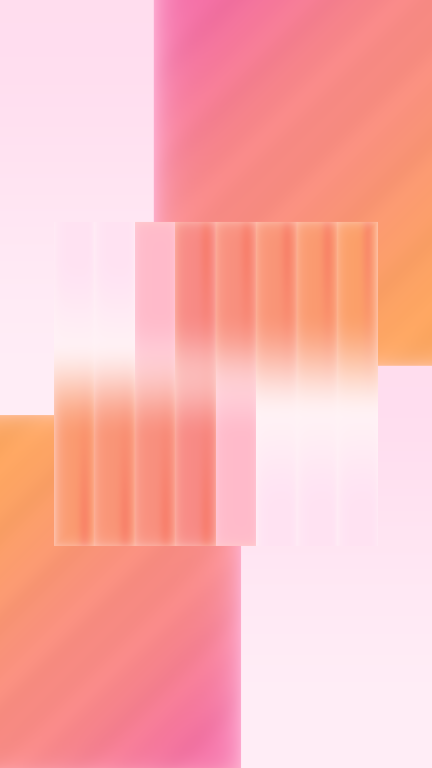
Write a Shadertoy shader that draws this background.

```glsl
// Two diagonal sunset blocks on pale pink, seen through a square of fluted glass.
#define STRIPS 8.0
#define PANEL_MIN vec2(0.125, 0.514)
#define PANEL_MAX vec2(0.875, 1.264)
#define UPPER_CORNER vec2(0.356, 0.931)
#define LOWER_CORNER vec2(0.558, 0.817)
#define GLOW_WIDTH 0.036
#define STREAK_STRENGTH 0.008

const vec3 PINK   = vec3(0.95, 0.42, 0.65);
const vec3 CORAL  = vec3(0.97, 0.54, 0.52);
const vec3 ORANGE = vec3(0.99, 0.65, 0.37);
const vec3 EMBER  = vec3(0.97, 0.46, 0.38);
const vec3 BLUSH  = vec3(1.00, 0.73, 0.79);
const vec3 PEACH  = vec3(1.00, 0.79, 0.71);
const vec3 PALE   = vec3(1.00, 0.90, 0.95);

// Antialiased step: 1 where d is positive
float inside(float d) {
    return clamp(d * iResolution.x + 0.5, 0.0, 1.0);
}

float boxMask(vec2 p, vec2 lo, vec2 hi) {
    vec2 d = min(p - lo, hi - p);
    return inside(d.x) * inside(d.y);
}

float glow(float dist, float width) {
    return exp(-max(dist, 0.0) / width);
}

// Pink to orange ramp with faint diagonal streaks
vec3 sunset(float t) {
    vec3 c = mix(PINK, CORAL, smoothstep(0.0, 0.45, t));
    c = mix(c, ORANGE, smoothstep(0.38, 0.98, t));
    return c + STREAK_STRENGTH * (sin(t * 37.0) + 0.5 * sin(t * 83.0 + 1.0));
}

// Block colour; edge.x and edge.y are distances to its two free sides
vec3 block(float t, vec2 edge) {
    vec3 c = mix(sunset(t), vec3(1.0, 0.72, 0.85), 0.8 * glow(edge.x, GLOW_WIDTH));
    return mix(c, PEACH, 0.6 * glow(edge.y, GLOW_WIDTH * 0.6));
}

vec3 backdrop(vec2 p, float height) {
    // Each pale side brightens toward its lower end
    float upperFade = smoothstep(height, 0.85, p.y);
    float lowerFade = smoothstep(0.93, 0.1, p.y);
    float fade = p.x < 0.5 ? upperFade : lowerFade;
    vec3 c = mix(vec3(1.0, 0.865, 0.935), vec3(1.0, 0.93, 0.965), fade);

    vec2 upper = p - UPPER_CORNER;
    vec2 lower = LOWER_CORNER - p;
    float upperT = (upper.x + height - p.y) / (height - UPPER_CORNER.y + 1.0 - UPPER_CORNER.x);
    float lowerT = (lower.x + p.y) / (LOWER_CORNER.x + LOWER_CORNER.y);
    vec3 lowerColor = mix(block(lowerT, lower), BLUSH, 0.3 * glow(p.y, 0.02));

    c = mix(c, block(upperT, upper), inside(upper.x) * inside(upper.y));
    return mix(c, lowerColor, inside(lower.x) * inside(lower.y));
}

vec3 flutedGlass(vec2 p) {
    vec2 q = (p - PANEL_MIN) / (PANEL_MAX - PANEL_MIN);
    float strip = clamp(floor(q.x * STRIPS), 0.0, STRIPS - 1.0);
    float f = q.x * STRIPS - strip;

    // Softened vertical coverage of the two blocks
    float up = smoothstep(0.806, 1.060, p.y) * step(2.0, strip);
    float low = smoothstep(0.991, 0.759, p.y) * step(strip, 4.0);

    // Flute profile: dark groove and bright seam
    float groove = exp(-pow((f - 0.76) / 0.15, 2.0));
    float seam = glow(f, 0.12) + glow(1.0 - f, 0.06);
    float depth = 0.25 + 0.75 * smoothstep(0.1, 0.45, abs(q.y - 0.5));

    vec3 pale = mix(vec3(1.0, 0.95, 0.96), vec3(1.0, 0.885, 0.95), smoothstep(0.05, 0.4, abs(q.y - 0.5)));
    pale = mix(pale, vec3(1.0, 0.955, 0.965), 0.5 * min(seam, 1.0));

    float warmth = abs(strip - 3.0) / 4.0;
    vec3 ink = mix(CORAL, ORANGE, 0.75 * warmth);
    ink = mix(ink, EMBER, 0.6 * groove * depth);
    ink = mix(ink, PEACH, 0.45 * min(seam, 1.0));
    vec3 tint = mix(BLUSH, PALE, 0.25 * min(seam, 1.0));

    vec3 c = mix(pale, strip == 2.0 ? tint : ink, up);
    c = mix(c, strip == 4.0 ? tint : ink, low);

    // Bright rim around the pane
    vec2 d = min(p - PANEL_MIN, PANEL_MAX - p);
    return mix(c, PEACH + vec3(0.0, 0.05, 0.1), 0.4 * glow(min(d.x, d.y), 0.012) * max(up, low));
}

void mainImage(out vec4 fragColor, in vec2 fragCoord) {
    vec2 p = fragCoord / iResolution.x;
    float height = iResolution.y / iResolution.x;
    vec3 color = backdrop(p, height);
    color = mix(color, flutedGlass(p), boxMask(p, PANEL_MIN, PANEL_MAX));
    fragColor = vec4(clamp(color, 0.0, 1.0), 1.0);
}
```
